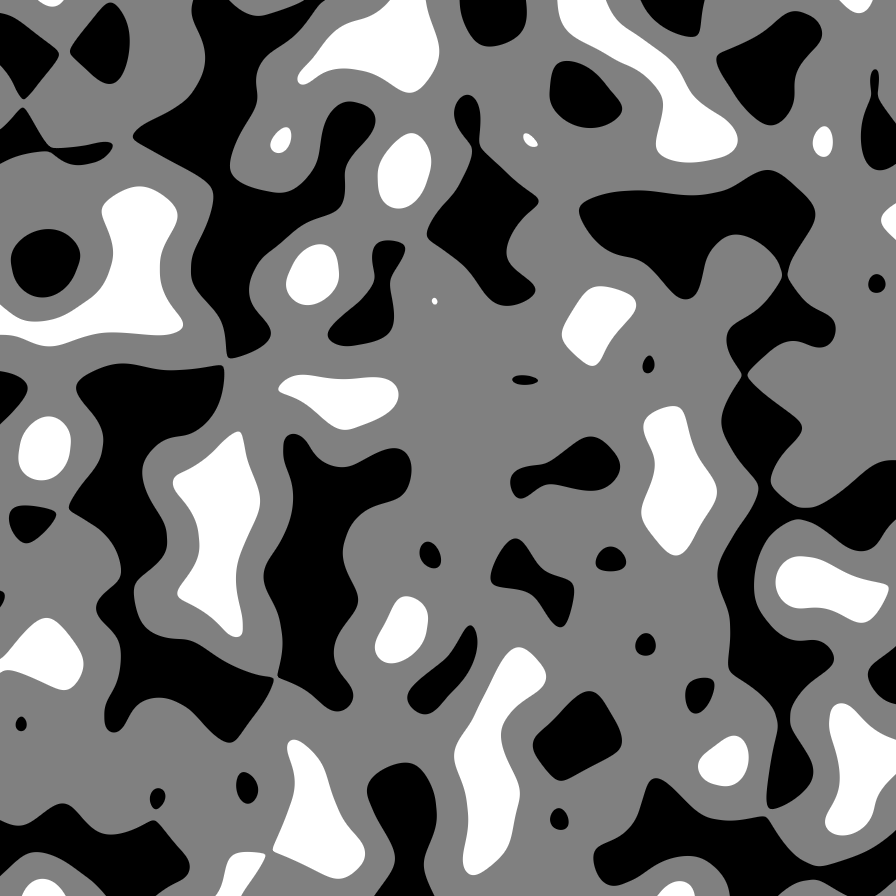
This pattern is drawn by a Shadertoy shader. Its source:

```glsl
// Black and white islands scattered over a flat grey ground.
// One octave of gradient noise is cut at two levels: deep valleys turn
// black, high peaks turn white. A small calm zone near the centre stays grey.

#define CELLS 10.0          // noise cells along the canvas height
#define BLACK_LEVEL -0.142  // noise below this is black
#define WHITE_LEVEL 0.25    // noise above this is white
#define GROUND_GREY 0.5     // tone between the two levels
#define CALM_CENTRE vec2(0.505, 0.545)
#define CALM_RADIUS 0.12    // reach of the calm zone, in canvas units
#define SEED 17u

const float TAU = 6.2831853;

// Integer hash of a lattice node, from 0 to 1
float hash(ivec2 node) {
    uvec2 q = uvec2(node + 512);
    uint h = q.x * 374761393u + q.y * 668265263u + SEED * 974711u;
    h = (h ^ (h >> 13)) * 1274126177u;
    h = (h ^ (h >> 15)) * 2246822519u;
    h ^= h >> 16;
    return float(h & 0xffffu) / 65536.0;
}

// Randomly turned slope at a node, weakened inside the calm zone
vec2 slope(vec2 node) {
    float angle = TAU * hash(ivec2(node));
    float away = distance(node / CELLS, CALM_CENTRE) / CALM_RADIUS;
    return smoothstep(0.4, 1.0, away) * vec2(cos(angle), sin(angle));
}

// Gradient noise with quintic blending, zero at every node
float gradientNoise(vec2 p) {
    vec2 cell = floor(p);
    vec2 f = p - cell;
    vec2 blend = f * f * f * (f * (f * 6.0 - 15.0) + 10.0);
    float sum = 0.0;
    for (int j = 0; j < 2; j++) {
        for (int i = 0; i < 2; i++) {
            vec2 corner = vec2(i, j);
            vec2 weight = mix(1.0 - blend, blend, corner);
            sum += weight.x * weight.y * dot(slope(cell + corner), f - corner);
        }
    }
    return sum;
}

void mainImage(out vec4 fragColor, in vec2 fragCoord) {
    vec2 uv = fragCoord / iResolution.y;
    float height = gradientNoise(uv * CELLS);

    // Edge ramps one pixel wide, from the local steepness
    float steepness = max(length(vec2(dFdx(height), dFdy(height))), 1e-5);
    float notBlack = clamp((height - BLACK_LEVEL) / steepness + 0.5, 0.0, 1.0);
    float white = clamp((height - WHITE_LEVEL) / steepness + 0.5, 0.0, 1.0);

    float tone = mix(GROUND_GREY * notBlack, 1.0, white);
    fragColor = vec4(vec3(tone), 1.0);
}
```
